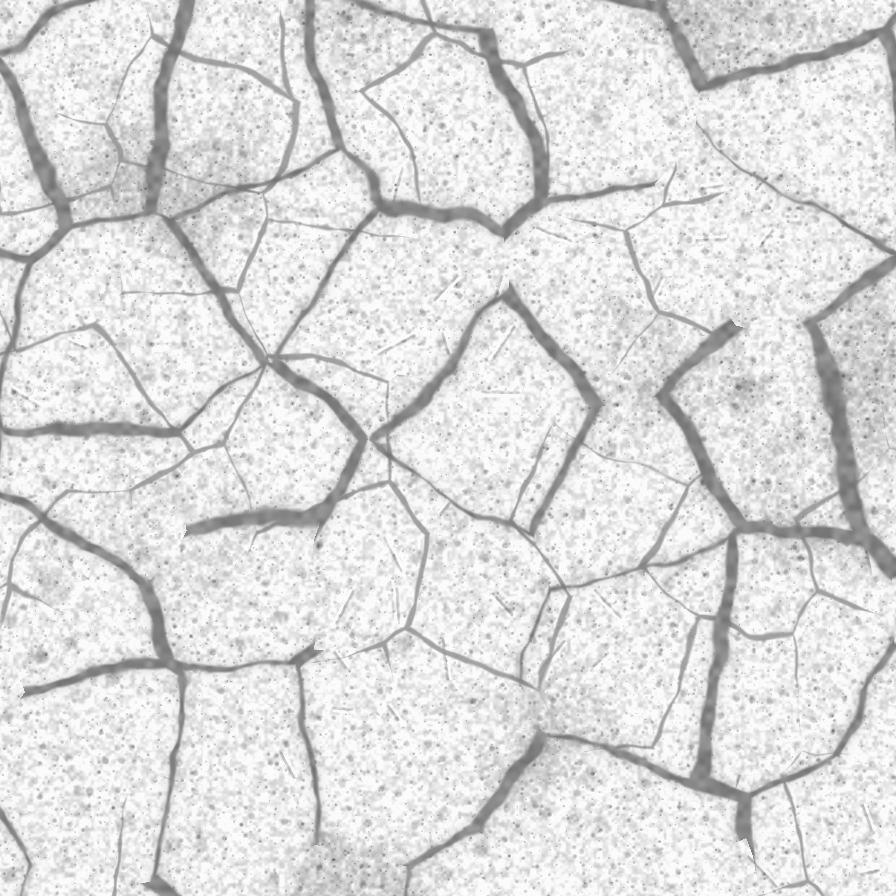
This texture is drawn by a WebGL 1 fragment shader. Its source:

```glsl
precision highp float;
// Pale, sun-dried mud: plates split by ragged grey cracks and fine hairlines.
// Cracks are borders of warped Voronoi cells with a random width per border;
// plates carry value-noise grain, layered round pits, smudges and straw bits.

uniform vec2 u_resolution;

const float PLATE_TONE = 0.942;
const float CRACK_TONE = 0.51;
const float HAIRLINE_TONE = 0.58;
const float PLATE_SCALE = 5.0;       // plates across the canvas
const float HAIRLINE_SCALE = 6.5;
const float CRACK_HALF_WIDTH = 0.0078;
const float HAIRLINE_HALF_WIDTH = 0.0030;
const float WARP_SCALE = 6.0;
const float WARP_AMOUNT = 0.065;
const float GRAIN_CONTRAST = 0.35;
const float SMUDGE_DEPTH = 0.13;
const float EDGE_SOFTNESS = 0.0017;
const vec2 LIGHT_DIR = vec2(-0.6, 0.8);

float hash1(vec2 p) {
  vec3 q = fract(p.xyx * 0.1031);
  q += dot(q, q.yzx + 33.33);
  return fract((q.x + q.y) * q.z);
}

vec2 hash2(vec2 p) {
  return vec2(hash1(p + 17.3), hash1(p + 71.9));
}

float noise(vec2 p) {
  vec2 i = floor(p), f = fract(p);
  f = f * f * (3.0 - 2.0 * f);
  return mix(mix(hash1(i), hash1(i + vec2(1.0, 0.0)), f.x),
             mix(hash1(i + vec2(0.0, 1.0)), hash1(i + 1.0), f.x), f.y);
}

float fbm(vec2 p) {
  float sum = 0.0, amp = 0.5;
  for (int i = 0; i < 4; i++) {
    sum += amp * noise(p);
    p = p * 2.07 + 13.7;
    amp *= 0.5;
  }
  return sum;
}

// Signed distance to the cracks in canvas units; weak borders stay closed.
float crackDistance(vec2 p, float scale, float halfWidth, float seed) {
  vec2 q = p * scale + seed, cell = floor(q), nearCell = cell, nearVec = vec2(0.0);
  float best = 9.0;
  for (int y = -1; y <= 1; y++) for (int x = -1; x <= 1; x++) {
    vec2 id = cell + vec2(float(x), float(y));
    vec2 v = id + 0.1 + 0.8 * hash2(id) - q;
    if (dot(v, v) < best) { best = dot(v, v); nearCell = id; nearVec = v; }
  }
  float dist = 1.0;
  for (int y = -2; y <= 2; y++) for (int x = -2; x <= 2; x++) {
    vec2 id = nearCell + vec2(float(x), float(y));
    vec2 v = id + 0.1 + 0.8 * hash2(id) - q;
    vec2 across = v - nearVec;
    if (dot(across, across) > 0.0001) {
      float border = dot(0.5 * (v + nearVec), normalize(across)) / scale;
      float strength = hash1(nearCell + id + 5.5);
      float width = halfWidth * mix(0.3, 1.0, smoothstep(0.15, 0.85, strength));
      width -= 0.03 * (1.0 - step(0.16, strength));
      dist = min(dist, border - width);
    }
  }
  return dist;
}

// One layer of round pits: positive is hollow, negative is a lit rim.
float pits(vec2 p, float scale, float density) {
  vec2 q = p * scale, id = floor(q);
  float size = hash1(id + 3.1);
  float radius = mix(0.12, 0.34, size * size);
  vec2 v = fract(q) - mix(vec2(radius), vec2(1.0 - radius), hash2(id));
  float r = length(v) / radius;
  float hollow = 1.0 - smoothstep(0.35, 1.0, r);
  float rim = smoothstep(0.6, 0.9, r) * (1.0 - smoothstep(0.9, 1.25, r));
  float lit = dot(v / radius, LIGHT_DIR);
  return step(hash1(id + 9.7), density) * (hollow * (0.75 + 0.5 * lit) + 0.3 * rim * lit);
}

// Straw: a pale sliver with a soft shadow along one side.
float straw(vec2 p, float scale) {
  vec2 q = p * scale, id = floor(q);
  float angle = 6.2832 * hash1(id + 2.3);
  vec2 v = fract(q) - 0.5, axis = vec2(cos(angle), sin(angle));
  float along = max(abs(dot(v, axis)) - 0.15 - 0.25 * hash1(id + 8.1), 0.0);
  float side = dot(v, vec2(-axis.y, axis.x));
  float body = 1.0 - smoothstep(0.015, 0.04, length(vec2(along, side)));
  float shade = 1.0 - smoothstep(0.01, 0.05, length(vec2(along, side - 0.05)));
  float present = step(hash1(id + 4.4), 0.35 * smoothstep(0.5, 0.75, noise(p * 4.0 + 31.0)));
  return present * (0.12 * body - 0.16 * shade);
}

void main() {
  vec2 p = gl_FragCoord.xy / u_resolution.y;
  float soft = max(EDGE_SOFTNESS, 0.8 / u_resolution.y);
  vec2 warp = vec2(fbm(p * WARP_SCALE), fbm(p * WARP_SCALE + 40.0)) - 0.47;
  vec2 bent = p + WARP_AMOUNT * warp;

  // Plate surface: grain, smudges, pits from broad to fine, straw
  float grain = 0.55 * noise(p * 175.0) + 0.45 * noise(p * 310.0 + 7.0) - 0.5;
  float tone = PLATE_TONE + GRAIN_CONTRAST * grain;
  tone -= SMUDGE_DEPTH * smoothstep(0.5, 0.72, fbm(p * 5.0 + 60.0));
  vec2 pitPos = p + 0.12 * (bent - p);
  tone -= 0.10 * pits(pitPos, 10.0, 0.3) + 0.17 * pits(pitPos + 3.3, 27.0, 0.4);
  tone -= 0.22 * pits(pitPos + 5.1, 58.0, 0.4) + 0.22 * pits(pitPos + 8.6, 105.0, 0.4);
  tone = min(tone + straw(p, 17.0), 0.985);

  // Hairlines taper out where their mask fades
  float rag = 0.0022 * (noise(p * 85.0) - 0.5);
  float taper = smoothstep(0.35, 0.65, noise(p * 5.5 + 20.0));
  float hair = crackDistance(bent, HAIRLINE_SCALE, HAIRLINE_HALF_WIDTH, 50.0);
  hair += 0.006 * (1.0 - taper) + rag;
  tone = mix(tone, HAIRLINE_TONE, 0.85 * (1.0 - smoothstep(-soft, soft, hair)));

  // Main cracks with a shaded lip
  float crack = crackDistance(bent, PLATE_SCALE, CRACK_HALF_WIDTH, 10.0);
  crack += 0.004 * (noise(p * 9.0 + 4.0) - 0.5) + rag;
  tone -= 0.11 * exp(-max(crack, 0.0) / 0.005);
  float floorTone = CRACK_TONE + 0.16 * (noise(p * 120.0) - 0.4);
  tone = mix(tone, floorTone, 1.0 - smoothstep(-1.5 * soft, 1.2 * soft, crack));

  gl_FragColor = vec4(vec3(clamp(tone, 0.0, 1.0)), 1.0);
}
```
